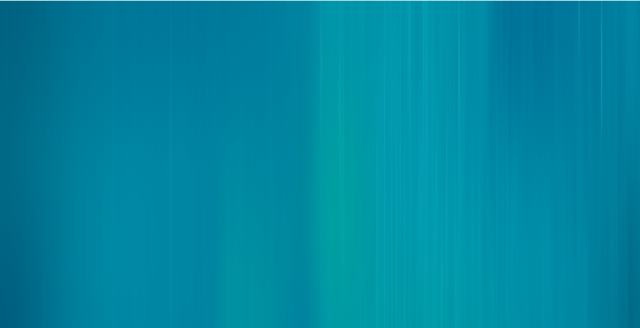
Give the GLSL for this background, as a Shadertoy shader.

```glsl
// Teal curtain of light: broad soft glows and shadows over a flat blue-green,
// combed by vertical fibres of stretched gradient noise, with thin bright
// threads scattered across the right half.

float hash(float n) {
    return fract(sin(n * 127.1) * 4375.85);
}

float hash2(vec2 p) {
    return fract(sin(dot(p, vec2(127.1, 311.7))) * 4375.85);
}

vec2 gradientAt(vec2 cell) {
    float angle = 6.2832 * hash2(cell);
    return vec2(cos(angle), sin(angle));
}

float gradientNoise(vec2 p) {
    vec2 i = floor(p), f = fract(p);
    vec2 w = f * f * f * (f * (f * 6.0 - 15.0) + 10.0);
    vec2 e = vec2(1.0, 0.0);
    float low = mix(dot(gradientAt(i), f),
                    dot(gradientAt(i + e.xy), f - e.xy), w.x);
    float high = mix(dot(gradientAt(i + e.yx), f - e.yx),
                     dot(gradientAt(i + e.xx), f - e.xx), w.x);
    return mix(low, high, w.y);
}

// Elliptical soft spot, 1 at its centre
float glow(vec2 p, vec2 centre, vec2 radius) {
    vec2 d = (p - centre) / radius;
    return exp(-dot(d, d));
}

// Thin vertical line that fades out away from its middle height
float thread(vec2 p, float x, float middle, float reach) {
    return glow(p, vec2(x, middle), vec2(0.0013, reach));
}

vec3 curtain(vec2 p) {
    vec3 color = vec3(0.0, 0.515, 0.63);

    // Shadows on the left side and along the upper left
    color -= vec3(0.0, 0.085, 0.095) * exp(-p.x * p.x / 0.011);
    color -= vec3(0.0, 0.06, 0.035) * glow(p, vec2(0.0), vec2(0.08, 0.4));
    color -= vec3(0.0, 0.045, 0.03) * smoothstep(0.45, 1.0, p.y)
           * (1.0 - smoothstep(0.3, 0.52, p.x));

    // Blue haze and teal panel low on the left
    color += vec3(0.0, 0.025, 0.018) * glow(p, vec2(0.18, 0.25), vec2(0.09, 0.35));
    color += vec3(0.0, 0.055, 0.005) * smoothstep(0.325, 0.355, p.x)
           * glow(p, vec2(0.38, 0.05), vec2(0.08, 0.42));
    color -= vec3(0.0, 0.025, 0.0) * glow(p, vec2(0.47, 0.0), vec2(0.03, 0.2));

    // Bright central band with a green core
    color += vec3(0.0, 0.065, 0.04) * smoothstep(0.47, 0.52, p.x)
           * (1.0 - smoothstep(0.67, 0.8, p.x));
    color += vec3(0.0, 0.042, -0.035) * glow(p, vec2(0.53, 0.38), vec2(0.055, 0.4));
    color += vec3(0.0, 0.012, -0.02) * glow(p, vec2(0.65, 0.0), vec2(0.15, 0.25));

    // Right side: dark top, lit lower middle, dim corner
    color -= vec3(0.0, 0.065, 0.03) * smoothstep(0.755, 0.785, p.x)
           * glow(p, vec2(0.83, 1.0), vec2(0.11, 0.4));
    color += vec3(0.0, 0.05, 0.035) * glow(p, vec2(0.8, 0.2), vec2(0.12, 0.4));
    color -= vec3(0.0, 0.09, 0.09) * glow(p, vec2(1.0, 0.0), vec2(0.06, 0.55));
    return color;
}

void mainImage(out vec4 fragColor, in vec2 fragCoord) {
    vec2 p = fragCoord / iResolution.xy;
    vec3 color = curtain(p);

    // Fibres, stronger in the bright half
    float strength = mix(0.35, 1.0, smoothstep(0.45, 0.6, p.x));
    float fibres = 0.022 * gradientNoise(vec2(p.x * 38.0, p.y * 1.1 + 3.0))
                 + 0.022 * gradientNoise(vec2(p.x * 110.0, p.y * 1.6 + 9.0))
                 + 0.014 * gradientNoise(vec2(p.x * 260.0, p.y * 2.0 + 17.0));
    color += fibres * strength * vec3(0.3, 1.0, 0.95);

    // Scattered threads
    float threads = 0.0;
    for (float i = 1.0; i < 27.0; i++) {
        float x = 0.5 + 0.3 * hash(i);
        threads += (0.15 + 0.3 * hash(i + 40.0))
                 * thread(p, x, hash(i + 80.0), 0.25 + 0.4 * hash(i + 120.0));
    }
    // Longer accents
    threads += 1.3 * thread(p, 0.94, 0.8, 0.2);
    threads += 0.8 * thread(p, 0.905, 0.97, 0.14);
    threads += 0.8 * thread(p, 0.717, 0.8, 0.25);
    threads += 0.5 * thread(p, 0.502, 0.8, 0.25);
    threads += 0.35 * thread(p, 0.267, 0.5, 0.6);
    color += threads * vec3(0.05, 0.07, 0.065);

    // Pale hairline along the top edge
    float hairline = smoothstep(0.9955, 0.9985, p.y);
    color = mix(color, vec3(0.8, 0.9, 0.92), 0.8 * hairline);

    fragColor = vec4(clamp(color, 0.0, 1.0), 1.0);
}
```
